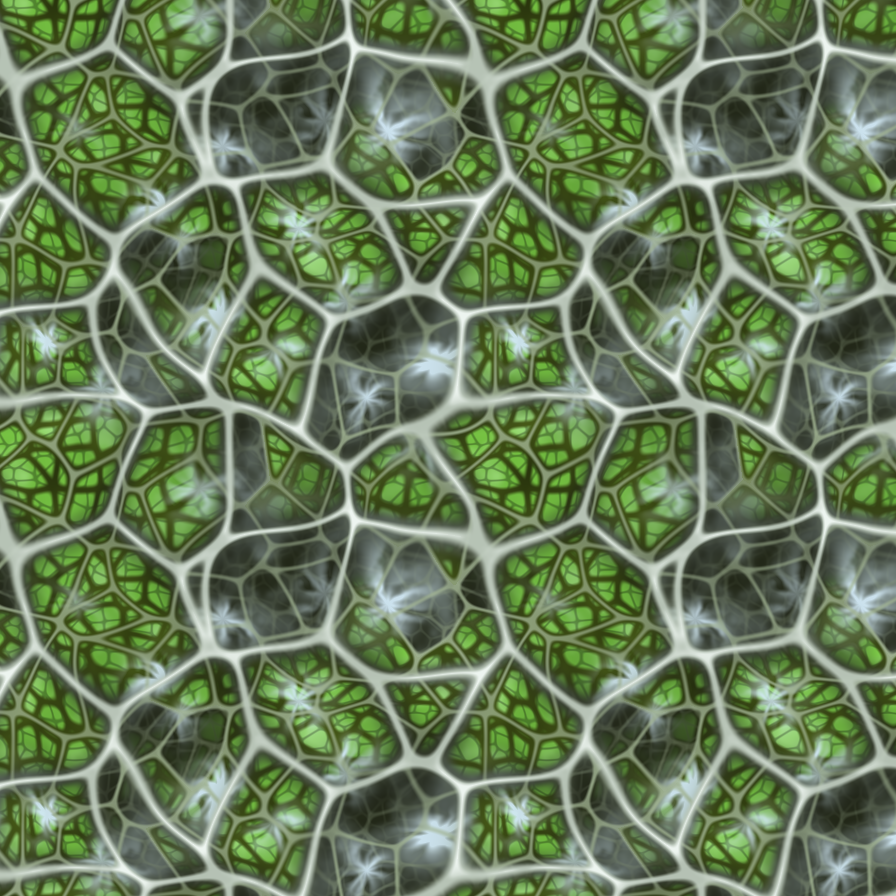
A WebGL 2 fragment shader for this pattern:

```glsl
#version 300 es
precision highp float;
// Seamless tile of living tissue: pale membranes around green or murky cells.
// Periodic power diagrams (membranes, partitions, veins, capillaries) are
// stacked over cloudy noise, then lit by soft streaked glints.

uniform vec2 u_resolution;
out vec4 fragColor;

const float REPEATS = 1.896;
const float TAU = 6.28319;
const vec3 MURK = vec3(0.13, 0.15, 0.09);
const vec3 SLATE = vec3(0.42, 0.47, 0.45);
const vec3 OLIVE = vec3(0.22, 0.28, 0.07);
const vec3 LEAF = vec3(0.43, 0.71, 0.24);
const vec3 MINT = vec3(0.60, 0.84, 0.47);
const vec3 WEB = vec3(0.53, 0.59, 0.48);
const vec3 MEMBRANE = vec3(0.75, 0.80, 0.75);
const vec3 GLINT = vec3(0.82, 0.91, 0.96);

struct Cell {
    float edge;      // rounded distance to the border, in grid units
    vec2 toCentre;
    vec2 id;
};

// Integer hash of a lattice point, giving two values in 0..1
vec2 hash2(vec2 point, float seed) {
    const uint MUL = 1664525u;
    uvec2 v = uvec2(point + seed * 64.0) * MUL + 1013904223u;
    v.x += v.y * MUL;
    v.y += v.x * MUL;
    v ^= v >> 16u;
    v.x += v.y * MUL;
    v.y += v.x * MUL;
    v ^= v >> 16u;
    return vec2(v >> 8u) / float(1 << 24);
}

// Value noise that repeats after n lattice steps
float noise(vec2 tile, float n, float seed) {
    vec2 p = tile * n, base = floor(p), f = fract(p);
    f = f * f * (3.0 - 2.0 * f);
    float a = hash2(mod(base, n), seed).x;
    float b = hash2(mod(base + vec2(1, 0), n), seed).x;
    float c = hash2(mod(base + vec2(0, 1), n), seed).x;
    float d = hash2(mod(base + 1.0, n), seed).x;
    return mix(mix(a, b, f.x), mix(c, d, f.x), f.y);
}

float clouds(vec2 tile, float n, float seed) {
    float sum = 0.0, gain = 0.53;
    for (int i = 0; i < 4; i++) {
        sum += gain * noise(tile, n * exp2(float(i)), seed + float(i));
        gain *= 0.5;
    }
    return sum;
}

// Offset to a site (xy) and its power distance (z); spread varies cell size
vec3 site(vec2 p, vec2 lattice, float n, float spread, float seed) {
    vec2 wrapped = mod(lattice, n);
    vec2 offset = lattice + 0.05 + 0.9 * hash2(wrapped, seed) - p;
    return vec3(offset, dot(offset, offset) - spread * hash2(wrapped, seed + 1.0).x);
}

// Periodic power diagram whose corners are filleted by a smooth minimum
Cell cells(vec2 tile, float n, float spread, float sharpness, float seed) {
    vec2 p = tile * n, base = floor(p), id = base;
    vec3 nearest = vec3(0, 0, 1e5);
    for (int i = 0; i < 25; i++) {
        vec2 lattice = base + vec2(i % 5, i / 5) - 2.0;
        vec3 s = site(p, lattice, n, spread, seed);
        if (s.z < nearest.z) { nearest = s; id = lattice; }
    }
    float sum = 1e-6;
    for (int i = 0; i < 25; i++) {
        vec2 lattice = base + vec2(i % 5, i / 5) - 2.0;
        if (lattice == id) continue;
        vec3 s = site(p, lattice, n, spread, seed);
        sum += exp(-sharpness * 0.5 * (s.z - nearest.z) / distance(s.xy, nearest.xy));
    }
    return Cell(-log(sum) / sharpness, nearest.xy, mod(id, n));
}

float line(float edge, float inner, float outer) {
    return 1.0 - smoothstep(inner, outer, edge);
}

// Blurred, ragged star of light in some of the cells
float glint(Cell c, float twist, float seed) {
    vec2 r = hash2(c.id, seed);
    float radius = length(c.toCentre), angle = atan(c.toCentre.y, c.toCentre.x) + twist;
    float rays = 0.45 + 0.35 * sin(angle * 4.0 + r.y * TAU) + 0.25 * sin(angle * 9.0 + r.x * TAU);
    rays = mix(0.9, rays, smoothstep(0.0, 0.22, radius));
    return step(0.35, r.x) * rays * exp(-6.0 * radius * radius) * smoothstep(0.0, 0.3, c.edge);
}

void main() {
    vec2 tile = gl_FragCoord.xy / min(u_resolution.x, u_resolution.y) * REPEATS;
    float haze = clouds(tile, 9.0, 1.0), patches = clouds(tile, 4.0, 6.0);
    // Bend the straight borders, then build the networks
    vec2 bent = tile + 0.05 * (vec2(noise(tile, 6.0, 11.0), noise(tile, 6.0, 12.0)) - 0.5);
    Cell big = cells(bent, 4.0, 0.6, 28.0, 14.0);
    Cell mid = cells(bent, 8.0, 0.3, 24.0, 17.0);
    Cell fine = cells(bent + 0.01 * haze, 15.0, 0.25, 18.0, 20.0);
    Cell capillary = cells(bent + 0.008 * haze, 29.0, 0.2, 18.0, 30.0);
    // Murky depth with a faint web
    vec3 col = mix(MURK, SLATE, smoothstep(0.3, 0.8, haze));
    col = mix(col, WEB, 0.25 * patches * line(capillary.edge, 0.0, 0.14));
    col = mix(col, WEB, 0.75 * patches * line(fine.edge, 0.0, 0.1));
    // Green bodies parted by dark veins
    float vigour = 0.6 * hash2(big.id, 23.0).x + 0.25 * hash2(mid.id, 24.0).x + 0.3 * patches;
    float green = smoothstep(0.5, 0.65, vigour) * smoothstep(0.03, 0.12, big.edge);
    float body = smoothstep(0.02, 0.17, fine.edge) * smoothstep(0.04, 0.13, mid.edge);
    vec3 leaf = mix(LEAF, MINT, smoothstep(0.4, 0.75, haze)) * (0.75 + 0.45 * patches);
    leaf *= 1.0 - 0.3 * line(capillary.edge, 0.0, 0.13);
    col = mix(col, mix(OLIVE * (0.6 + 0.8 * haze), leaf, body), green);
    // Shade beside the membranes, then glints
    col *= mix(0.65, 1.0, smoothstep(0.04, 0.25, big.edge));
    float light = glint(cells(bent, 5.0, 0.1, 15.0, 26.0), 2.5 * haze, 28.0);
    col = mix(col, GLINT, clamp(light * (2.4 * haze - 0.3), 0.0, 0.95));
    // Thin partitions, hazy halo, solid membrane and wet highlight
    col = mix(col, WEB * 1.2, (0.4 + 0.6 * patches) * line(mid.edge, 0.0, 0.06));
    col = mix(col, WEB, (0.3 + 0.6 * patches) * exp(-16.0 * max(big.edge, 0.0)));
    col = mix(col, MEMBRANE, 0.9 * line(big.edge, 0.005, 0.03 + 0.05 * patches));
    col = mix(col, vec3(0.93, 0.96, 0.94), line(big.edge, -0.01, 0.022) * smoothstep(0.35, 0.7, haze));
    fragColor = vec4(col, 1.0);
}
```
